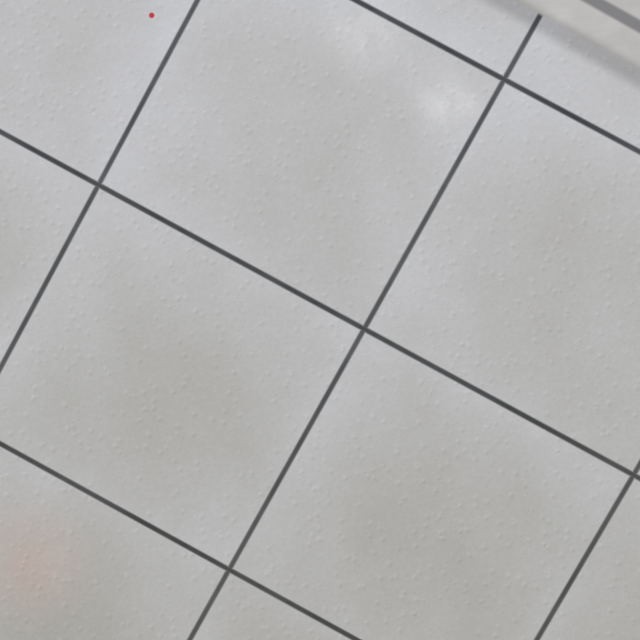
This texture is drawn by a Shadertoy shader. Its source:

```glsl
// Pale stone floor tiles laid at a slant, with thin dark grout and a skirting board in one corner.
// A mildly foreshortened lattice gives tile coordinates; layered sines make the
// clouding, and cellular noise makes the grain and the small embossed pits.

const vec3 COOL_STONE = vec3(0.775, 0.778, 0.795);
const vec3 WARM_STONE = vec3(0.650, 0.645, 0.622);
const vec3 GROUT      = vec3(0.285, 0.295, 0.310);
const vec3 BOARD      = vec3(0.735, 0.730, 0.725);
const vec3 BOARD_GAP  = vec3(0.470, 0.465, 0.475);

const vec2 CROSSING = vec2(0.569, 0.486);    // a grout crossing near the centre
const vec2 SIDE_A   = vec2(0.418, -0.2266);  // tile edge running right and down
const vec2 SIDE_B   = vec2(0.2148, 0.3828);  // tile edge running right and up
const vec2 TILT     = vec2(0.007, 0.018);    // foreshortening along each edge

vec2 hash22(vec2 p) {
    vec3 q = fract(p.xyx * vec3(0.1031, 0.1030, 0.0973));
    q += dot(q, q.yzx + 33.33);
    return fract((q.xx + q.yz) * q.zy);
}

// Offset to the nearest cell point (xy) and that cell's random value (z).
vec3 cellular(vec2 p) {
    vec2 base = floor(p);
    vec3 nearest = vec3(9.0);
    for (int j = -1; j <= 1; j++)
    for (int i = -1; i <= 1; i++) {
        vec2 cell = base + vec2(i, j);
        vec2 offset = p - cell - hash22(cell);
        if (dot(offset, offset) < dot(nearest.xy, nearest.xy))
            nearest = vec3(offset, hash22(cell + 71.0).x);
    }
    return nearest;
}

// Cloudy variation from warped sines, roughly -1 to 1.
float clouds(vec2 p) {
    float sum = 0.0, amplitude = 0.5;
    for (int i = 0; i < 6; i++) {
        p = mat2(0.8, 0.6, -0.6, 0.8) * p * 1.75 + 2.3;
        sum += amplitude * sin(p.x + 1.4 * sin(p.y)) * cos(0.7 * p.y + sum);
        amplitude *= 0.72;
    }
    return sum;
}

// Tiny raised edges, lit from the upper left.
float pits(vec2 p, float scale, float density) {
    vec3 cell = cellular(p * scale);
    float present = step(1.0 - density, cell.z);
    return present * dot(cell.xy, vec2(-3.0, 4.0)) * exp(-24.0 * dot(cell.xy, cell.xy));
}

float spot(vec2 p, vec2 centre, float radius) {
    vec2 q = (p - centre) / radius;
    return exp(-dot(q, q));
}

vec2 tileCoords(vec2 p) {
    vec2 w = inverse(mat2(SIDE_A, SIDE_B)) * (p - CROSSING);
    return w / (1.0 + dot(TILT, w));
}

vec3 stone(vec2 p, vec2 tile) {
    vec2 tileSeed = hash22(floor(tile) + 20.0);
    vec2 inside = fract(tile);
    vec2 hump = 4.0 * inside * (1.0 - inside);
    float cloud = clouds(p * 5.0 + tileSeed * 17.0);
    float grain = length(cellular(p * 105.0).xy) - 0.42;

    float coolness = 0.57 + 0.50 * (p.y - 0.5) - 0.32 * (hump.x * hump.y - 0.44);
    coolness += 0.15 * cloud + 0.12 * grain + 0.08 * (tileSeed.x - 0.5);
    vec3 colour = mix(WARM_STONE, COOL_STONE, clamp(coolness, -0.1, 1.15));
    return colour + 0.055 * pits(p, 55.0, 0.35) + 0.035 * pits(p + 3.7, 95.0, 0.45);
}

// Grout coverage from the distance to the nearest tile edges.
float groutMask(vec2 tile, float pixel) {
    vec2 spacing = abs(determinant(mat2(SIDE_A, SIDE_B))) / vec2(length(SIDE_B), length(SIDE_A));
    vec2 toEdge = abs(fract(tile + 0.5) - 0.5) * spacing;
    float blur = 0.0016 + 0.5 * pixel;
    vec2 mask = 1.0 - smoothstep(0.0038 - blur, 0.0038 + blur, toEdge);
    return max(mask.x * 0.90, mask.y);
}

// Skirting board with its floor shadow, crossing the upper right corner.
vec3 addBoard(vec3 colour, vec2 p, float pixel) {
    float d = dot(p - vec2(0.83, 0.985), vec2(0.489, 0.872));
    float soft = 0.002 + pixel;
    colour *= 1.0 - 0.15 * smoothstep(-0.035, -0.012, d);
    vec3 board = BOARD + 0.03 * clouds(p * vec2(9.0, 16.0));
    board -= 0.10 * exp(-d * d / 0.00008);
    float gap = smoothstep(0.009 + soft, 0.009 - soft, abs(d - 0.060));
    board = mix(board, BOARD_GAP, 0.85 * gap);
    return mix(colour, board, smoothstep(-soft, soft, d));
}

void mainImage(out vec4 fragColor, in vec2 fragCoord) {
    vec2 p = fragCoord / iResolution.xy;
    float pixel = 1.0 / iResolution.y;
    vec2 tile = tileCoords(p);
    vec3 colour = stone(p, tile);

    // Reflected light and a few stains
    float glint = 0.75 + 0.5 * clouds(p * 22.0);
    colour += 0.075 * glint * (spot(p, vec2(0.70, 0.84), 0.045) + spot(p, vec2(0.565, 0.945), 0.045));
    colour += vec3(0.035, -0.01, -0.025) * spot(p, vec2(0.05, 0.12), 0.07);
    float redDot = smoothstep(0.004 + pixel, 0.004 - pixel, length(p - vec2(0.237, 0.976)));
    colour = mix(colour, vec3(0.75, 0.25, 0.28), redDot);

    // Grout, slightly paler and duller in places
    vec3 grout = GROUT + 0.035 * clouds(p * 14.0) + vec3(0.01, 0.0, -0.02) * (1.0 - p.y);
    colour = mix(colour, grout, groutMask(tile, pixel));
    fragColor = vec4(addBoard(colour, p, pixel), 1.0);
}
```
